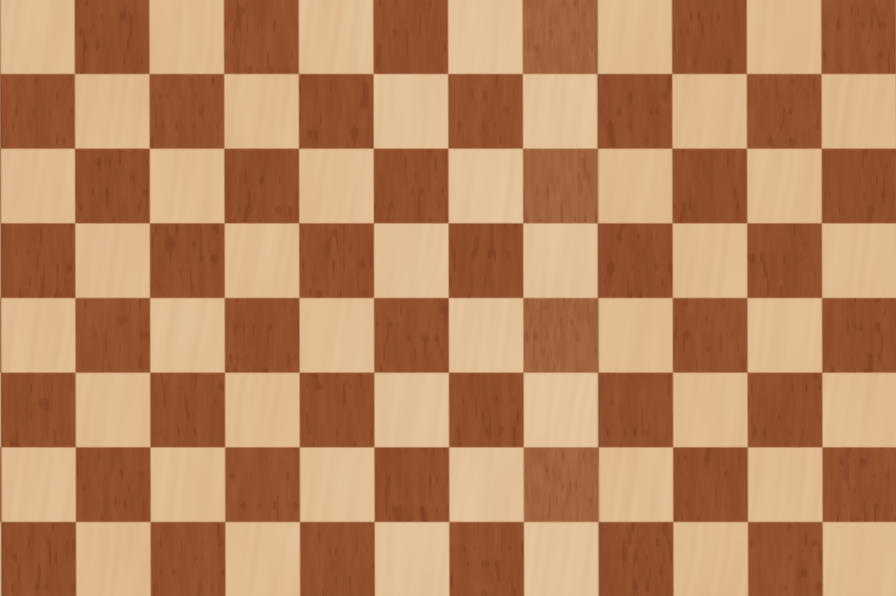
Give the GLSL for this pattern, as a WebGL 1 fragment shader.

```glsl
precision highp float;
// Wooden checkerboard of 12 by 8 inlaid squares in pale maple and reddish mahogany.

uniform vec2 u_resolution;

const float COLUMNS = 12.0;
const float PANEL_COLUMNS = 8.0;   // the veneer tones recur after this many columns
const float EDGE_SOFTNESS = 0.018; // in squares

const vec3 MAHOGANY_DEEP = vec3(0.525, 0.270, 0.145);
const vec3 MAHOGANY_WARM = vec3(0.605, 0.345, 0.212);
const vec3 MAHOGANY_FADED = vec3(0.640, 0.400, 0.260);
const vec3 MAPLE_PINK = vec3(0.868, 0.716, 0.556);
const vec3 MAPLE_CREAM = vec3(0.892, 0.764, 0.604);

float hash(vec2 p) {
  return fract(sin(dot(p, vec2(127.1, 311.7))) * 43758.5453);
}

float noise(vec2 p) {
  vec2 i = floor(p);
  vec2 f = fract(p);
  f = f * f * (3.0 - 2.0 * f);
  float low = mix(hash(i), hash(i + vec2(1.0, 0.0)), f.x);
  float high = mix(hash(i + vec2(0.0, 1.0)), hash(i + vec2(1.0, 1.0)), f.x);
  return mix(low, high, f.y);
}

// Smooth square wave: +1 on even intervals, -1 on odd ones.
float squareWave(float x, float softness) {
  float d = 0.5 - abs(mod(x + 0.5, 2.0) - 1.0);
  return 2.0 * smoothstep(-softness, softness, d) - 1.0;
}

// Dark veneer: upright streaks and short open pores.
vec3 mahogany(vec2 p, float seed, float fade) {
  vec2 q = p + seed * 37.0;
  float wander = 0.05 * noise(q * vec2(1.0, 2.0));
  float streak = noise(vec2((q.x + wander) * 11.0, q.y * 1.3));
  float fine = noise(vec2((q.x + wander) * 26.0, q.y * 4.0));
  float pore = smoothstep(0.70, 0.95, noise(q * vec2(22.0, 5.0) + 9.0));
  float tone = 0.22 + 0.40 * streak + 0.28 * fine + 0.16 * (seed - 0.5);
  vec3 wood = mix(MAHOGANY_DEEP, MAHOGANY_WARM, clamp(tone, 0.0, 1.0));
  wood = mix(wood, MAHOGANY_FADED + (fine - 0.5) * 0.05, fade);
  return wood - pore * vec3(0.045, 0.040, 0.030);
}

// Pale veneer: faint leaning growth lines over a broad soft tone.
vec3 maple(vec2 p, float seed, float cream) {
  vec2 q = p + seed * 53.0;
  float lean = q.x - 0.12 * q.y + 0.06 * noise(q * 1.5);
  float lines = noise(vec2(lean * 13.0, q.y * 0.7));
  float broad = noise(q * vec2(2.5, 1.0));
  float tone = cream + 0.45 * (broad - 0.5) + 0.25 * (seed - 0.5);
  vec3 wood = mix(MAPLE_PINK, MAPLE_CREAM, clamp(tone, 0.0, 1.0));
  return wood + (lines - 0.5) * vec3(0.020, 0.026, 0.028);
}

void main() {
  // One unit is one square; a row boundary passes through the centre.
  vec2 p = (gl_FragCoord.xy - 0.5 * u_resolution) * COLUMNS / u_resolution.x;
  p.x += 0.0025 * (p.y - 4.0);
  float softness = max(EDGE_SOFTNESS, 0.7 * COLUMNS / u_resolution.x);

  // Squares and their place in the recurring panel.
  vec2 cell = floor(p);
  float panelX = mod(p.x + 0.5 * COLUMNS, PANEL_COLUMNS);
  float column = floor(panelX);
  float seed = hash(vec2(column, mod(cell.y, PANEL_COLUMNS)) + 3.0);

  // The last panel column is faded, and the maple yellows toward it.
  float faded = step(PANEL_COLUMNS - 1.5, column);
  float cream = 0.25 + 0.65 * smoothstep(3.0, 7.0, panelX);

  vec3 dark = mahogany(p, seed, 0.85 * faded);
  vec3 light = maple(p, seed, cream);
  float checker = squareWave(p.x, softness) * squareWave(p.y, softness);
  vec3 color = mix(light, dark, 0.5 + 0.5 * checker);

  // Thin shaded joint where two panels meet.
  float seam = min(panelX, PANEL_COLUMNS - panelX);
  color *= 1.0 - 0.10 * (1.0 - smoothstep(0.0, 2.0 * softness, seam));

  gl_FragColor = vec4(color, 1.0);
}
```
